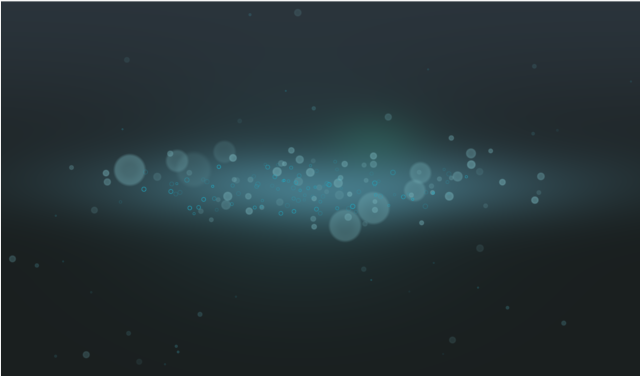
This background is drawn by a Shadertoy shader. Its source:

```glsl
// A misty teal light band across a dark slate field, with drifting bokeh.
// Gaussian glows build the light; two arcs of large soft discs and three
// hashed scatters of dots and rings are blended over it in loops.

const vec3 SLATE = vec3(0.165, 0.203, 0.232);
const vec3 CHARCOAL = vec3(0.100, 0.121, 0.122);
const vec3 BAND_BLUE = vec3(0.135, 0.255, 0.300);
const vec3 HALO_TEAL = vec3(0.032, 0.095, 0.105);
const vec3 GLOW_GREEN = vec3(0.015, 0.085, 0.060);
const vec3 PALE_AQUA = vec3(0.46, 0.69, 0.72);
const vec3 RING_CYAN = vec3(0.12, 0.66, 0.76);
const vec3 PAPER = vec3(0.97);

vec4 hash4(float n) {
    vec4 q = fract(vec4(n) * vec4(0.1031, 0.1130, 0.0973, 0.1099));
    q += dot(q, q.wzxy + 33.33);
    return fract((q.xxyz + q.yzzw) * q.zywx);
}

// Elliptical gaussian light
float glow(vec2 p, vec2 center, vec2 size) {
    vec2 d = (p - center) / size;
    return exp(-dot(d, d));
}

// Filled disc with a slightly brighter rim
float bokeh(vec2 p, vec2 center, float radius, float blur) {
    float d = length(p - center);
    float fill = 1.0 - smoothstep(radius - blur, radius + blur, d);
    return fill * mix(0.82, 1.0, smoothstep(0.3, 0.9, d / radius));
}

float ring(vec2 p, vec2 center, float radius, float width, float blur) {
    float d = abs(length(p - center) - radius) - width;
    return 1.0 - smoothstep(-blur, blur, d);
}

// Random position, denser toward the center
vec2 scatter(vec4 h, vec2 center, vec2 spread) {
    return center + spread * (h.xy + h.zw - 1.0);
}

vec3 backdrop(vec2 p) {
    vec3 col = mix(CHARCOAL, SLATE, smoothstep(0.35, 1.05, p.y));
    float ripple = 0.006 * sin(p.x * 5.0) + 0.004 * sin(p.x * 11.0 + 1.0);
    col += BAND_BLUE * glow(p, vec2(0.90, 0.500 + ripple), vec2(0.64, 0.097));
    col += HALO_TEAL * glow(p, vec2(0.80, 0.49), vec2(0.42, 0.27));
    col += GLOW_GREEN * glow(p, vec2(1.00, 0.625), vec2(0.13, 0.080));
    return col;
}

// Large discs: a rising line on the left, a bending arc on the right
vec3 largeDiscs(vec3 col, vec2 p) {
    for (int i = 0; i < 3; i++) {
        float k = float(i);
        vec2 center = vec2(0.345, 0.548) + k * vec2(0.126, 0.024);
        float radius = mix(0.041, 0.029, min(k, 1.0));
        col = mix(col, PALE_AQUA, (0.42 - 0.12 * k) * bokeh(p, center, radius, 0.005));
    }
    for (int i = 0; i < 4; i++) {
        float k = float(i);
        vec2 center = vec2(0.918 + 0.200 * smoothstep(0.0, 2.4, k), 0.400 + 0.0467 * k);
        float radius = mix(0.042, 0.028, smoothstep(1.0, 2.0, k));
        col = mix(col, PALE_AQUA, 0.36 * bokeh(p, center, radius, 0.005));
    }
    return mix(col, PALE_AQUA, 0.14 * bokeh(p, vec2(0.515, 0.549), 0.045, 0.008));
}

// Medium dots along the band
vec3 bandDots(vec3 col, vec2 p, float px) {
    for (int i = 0; i < 64; i++) {
        vec4 h = hash4(float(i) + 17.0);
        vec4 look = hash4(float(i) + 217.0);
        vec2 center = scatter(h, vec2(0.88, 0.51), vec2(0.80, 0.135));
        float radius = mix(0.006, 0.0135, look.x * look.x);
        col = mix(col, PALE_AQUA, mix(0.15, 0.62, look.y) * bokeh(p, center, radius, px));
    }
    return col;
}

// Small cyan rings close to the core
vec3 coreRings(vec3 col, vec2 p, float px) {
    for (int i = 0; i < 90; i++) {
        vec4 h = hash4(float(i) + 431.0);
        vec4 look = hash4(float(i) + 641.0);
        vec2 center = scatter(h, vec2(0.84, 0.50), vec2(0.56, 0.075));
        float radius = mix(0.0025, 0.0060, look.x);
        col = mix(col, RING_CYAN, mix(0.15, 0.70, look.y * look.y) * ring(p, center, radius, 0.001, px));
    }
    return col;
}

// Sparse specks over the whole field
vec3 fieldSpecks(vec3 col, vec2 p, float px, float aspect) {
    for (int i = 0; i < 38; i++) {
        vec4 h = hash4(float(i) + 877.0);
        float radius = mix(0.002, 0.010, h.z * h.z);
        col = mix(col, mix(RING_CYAN, PALE_AQUA, h.z), mix(0.10, 0.36, h.w) * bokeh(p, h.xy * vec2(aspect, 1.0), radius, px));
    }
    return col;
}

void mainImage(out vec4 fragColor, in vec2 fragCoord) {
    vec2 p = fragCoord / iResolution.y;
    float px = 1.0 / iResolution.y;
    vec3 col = backdrop(p);
    col = largeDiscs(col, p);
    col = bandDots(col, p, px);
    col = coreRings(col, p, px);
    col = fieldSpecks(col, p, px, iResolution.x / iResolution.y);

    // Thin pale border on the left and top
    float edge = min(p.x - 0.0025, 1.0 - p.y - 0.0038);
    col = mix(PAPER, col, smoothstep(-0.5 * px, 0.5 * px, edge));
    fragColor = vec4(col, 1.0);
}
```
